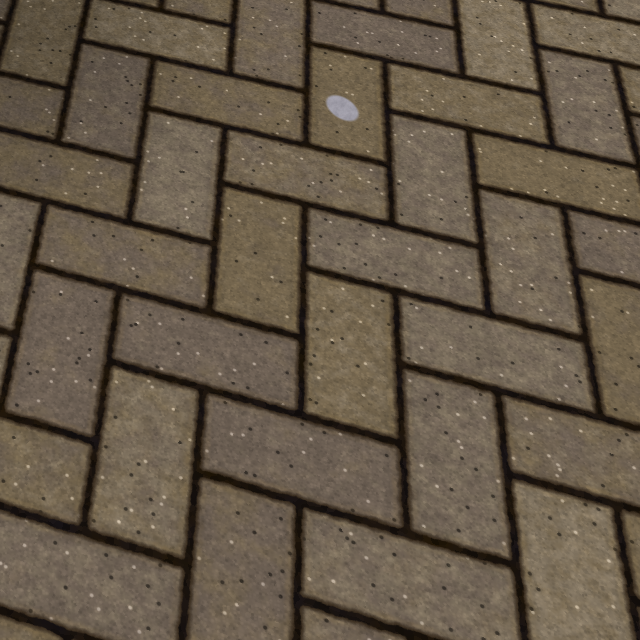
This texture is drawn by a Shadertoy shader. Its source:

```glsl
#define JOINT_COLOR vec3(0.085, 0.062, 0.045)
#define SIDE_COLOR  vec3(0.23, 0.18, 0.125)
#define GREY_STONE  vec3(0.435, 0.383, 0.335)
#define TAN_STONE   vec3(0.435, 0.380, 0.290)
#define PALE_STONE  vec3(0.505, 0.455, 0.380)
#define JOINT_HALF  0.026
#define SHADOW_GAP  0.022
#define CORNER      0.05
#define WOBBLE      0.010
#define GRAIN       0.20
#define GRAIN_SCALE 15.0

// Ground plane to canvas, y pointing down; columns are u, v and origin
const mat3 GROUND_TO_VIEW = mat3(0.1337, 0.0299, -0.015,
                                 -0.0247, 0.0846, -0.048,
                                 0.475, 0.4193, 1.0);

vec2 hash2(vec2 p) {
    vec3 a = fract(p.xyx * vec3(0.1031, 0.1030, 0.0973));
    a += dot(a, a.yzx + 33.33);
    return fract((a.xx + a.yz) * a.zy);
}

// Cellular noise: distance to the nearest seed, and that seed's random value
vec2 cellular(vec2 p) {
    vec2 cell = floor(p), nearest = vec2(9.0, 0.0);
    for (int y = -1; y <= 1; y++)
    for (int x = -1; x <= 1; x++) {
        vec2 id = cell + vec2(x, y);
        float dist = length(id + 0.15 + 0.7 * hash2(id) - p);
        if (dist < nearest.x) nearest = vec2(dist, hash2(id + 71.7).x);
    }
    return nearest;
}

// Layered sines, roughly -1 to 1
float waves(vec2 p) {
    float sum = 0.0, amp = 0.5;
    for (int i = 0; i < 4; i++) {
        sum += amp * sin(p.x + 1.7 * sin(p.y)) * cos(p.y - 1.3 * sin(p.x));
        p = mat2(1.6, 1.2, -1.2, 1.6) * p + 2.3;
        amp *= 0.6;
    }
    return sum;
}

// Herringbone of 2:1 bricks: local position in xy, brick origin in zw
vec4 herringbone(vec2 p, out vec2 size) {
    vec2 origin = floor(p);
    float d = mod(origin.y - origin.x, 4.0);
    size = d < 1.5 ? vec2(1.0, 2.0) : vec2(2.0, 1.0);
    if (d > 0.5 && d < 1.5) origin.y -= 1.0;
    if (d > 1.5 && d < 2.5) origin.x -= 1.0;
    return vec4(p - origin, origin);
}

// Depth inside a rounded brick whose lower and right gaps are wider
float brickDepth(vec2 q, vec2 size) {
    vec2 low = vec2(JOINT_HALF);
    vec2 high = size - JOINT_HALF - SHADOW_GAP * vec2(0.3, 1.0);
    vec2 e = abs(q - 0.5 * (low + high)) - 0.5 * (high - low) + CORNER;
    return CORNER - length(max(e, 0.0)) - min(max(e.x, e.y), 0.0);
}

// Mottled stone with grit, pale chips and dark pits
vec3 stoneColor(vec2 p, vec2 id) {
    vec2 tone = hash2(id + 40.0);
    float mottle = waves(p * 4.0 + tone * 9.0);
    vec3 col = mix(GREY_STONE, TAN_STONE, smoothstep(0.2, 0.8, tone.x + 0.4 * mottle));
    col = mix(col, PALE_STONE, smoothstep(0.1, 1.0, tone.y * 0.7 + 0.5 * waves(p * 9.0)));
    col *= 0.96 + 0.08 * tone.x + 0.07 * mottle;
    vec2 coarse = cellular(p * GRAIN_SCALE);
    vec2 fine = cellular(p * GRAIN_SCALE * 2.1 + 5.0);
    float grit = (coarse.y - 0.5) * smoothstep(0.75, 0.1, coarse.x)
               + (fine.y - 0.5) * smoothstep(0.75, 0.1, fine.x);
    col *= 1.0 + GRAIN * grit;
    col += 0.22 * step(0.975, coarse.y) * smoothstep(0.4, 0.1, coarse.x);
    col *= 1.0 - 0.45 * step(coarse.y, 0.025) * smoothstep(0.4, 0.15, coarse.x);
    return col;
}

void mainImage(out vec4 fragColor, in vec2 fragCoord) {
    vec2 view = fragCoord / iResolution.xy;
    view.y = 1.0 - view.y;
    vec3 ray = inverse(GROUND_TO_VIEW) * vec3(view, 1.0);
    vec2 ground = ray.xy / ray.z;
    float pixel = 0.6 * length(fwidth(ground));

    // Brick layout with slightly uneven edges
    vec2 bent = ground + WOBBLE * vec2(waves(ground * 5.0), waves(ground.yx * 5.0 + 4.0));
    vec2 size;
    vec4 brick = herringbone(bent, size);
    float depth = brickDepth(brick.xy, size) + 0.016 * waves(ground * 17.0);

    // Worn face, warm rim and shaded sides
    vec3 col = stoneColor(ground, brick.zw);
    float wear = 0.5 + 0.5 * waves(ground * 6.0 + 2.0);
    float rim = smoothstep(0.02, 0.05, depth) * smoothstep(0.11, 0.055, depth);
    col += rim * wear * vec3(0.10, 0.075, 0.03);
    col *= mix(0.86, 1.0, smoothstep(0.03, 0.16, depth));
    col = mix(SIDE_COLOR, col, smoothstep(0.0, 0.045 + pixel, depth));

    // Dark joint with cool and mossy stretches
    vec3 gap = JOINT_COLOR + 0.03 * waves(ground * 3.0) * vec3(0.6, 0.2, -1.0);
    gap *= 0.8 + 0.6 * cellular(ground * 14.0).y;
    col = mix(gap, col, smoothstep(-pixel, pixel, depth));

    // Pale fallen petal
    vec2 petal = mat2(0.85, -0.53, 0.53, 0.85) * (view - vec2(0.535, 0.169));
    float petalEdge = length(petal / vec2(0.028, 0.016)) - 1.0;
    vec3 petalColor = vec3(0.62, 0.61, 0.65) + 0.06 * waves(petal * 150.0);
    col = mix(col, petalColor, smoothstep(0.12, -0.12, petalEdge));

    // Darker far left corner
    col *= 1.0 - 0.25 * smoothstep(0.45, 0.0, length(view));
    fragColor = vec4(clamp(col, 0.0, 1.0), 1.0);
}
```
